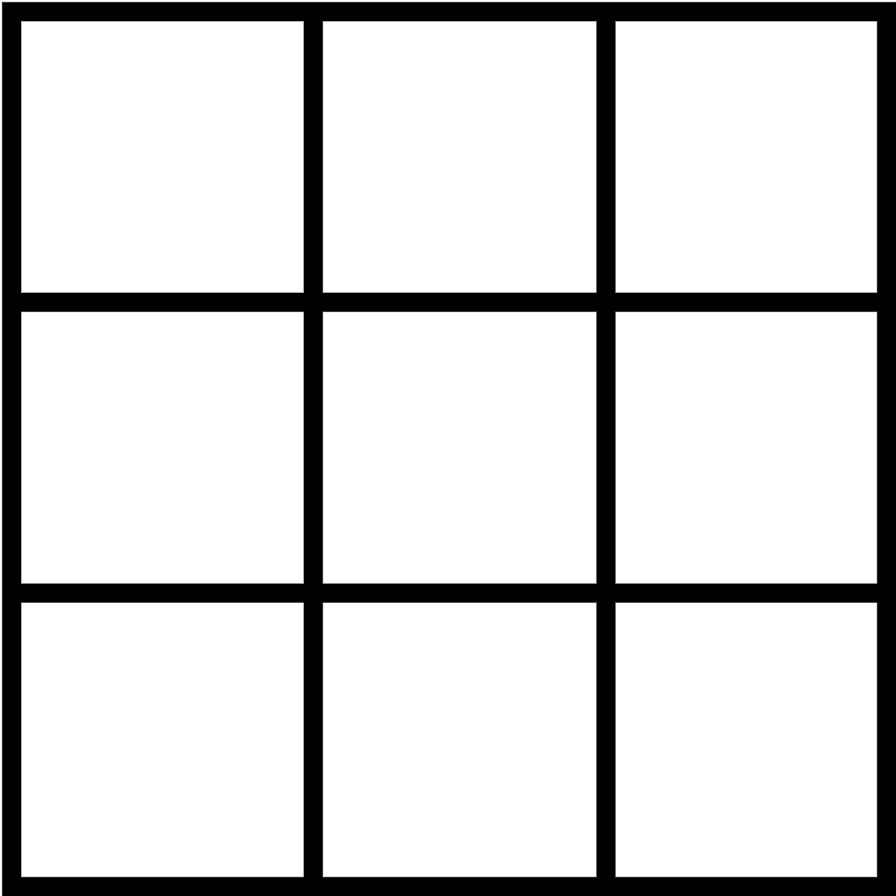
Write a Shadertoy shader that draws this pattern.

```glsl
// Black three by three grid of slightly uneven white cells in a thick frame.

const int   CELLS      = 3;                      // cells across and down
const float LINE_WIDTH = 0.0214;                 // share of the canvas side
const float SOFTNESS   = 1.4;                    // edge blur in pixels
const vec2  FIRST_LINE = vec2(0.0130, 0.0105);   // centre of left, bottom line
const vec2  LAST_LINE  = vec2(0.9895, 0.9870);   // centre of right, top line
const vec2  DRIFT      = vec2(0.0454, 0.0130);   // bow of the inner lines
const vec2  DRIFT_SKEW = vec2(0.0150, -0.0120);  // change of bow along the axis
const vec3  PAPER      = vec3(1.0);
const vec3  INK        = vec3(0.0);

// Centres of the i-th vertical (x) and horizontal (y) line.
vec2 lineCentre(int i) {
    float t = float(i) / float(CELLS);
    return mix(FIRST_LINE, LAST_LINE, t) + t * (1.0 - t) * (DRIFT + DRIFT_SKEW * t);
}

// Coverage per axis from a signed distance, one pixel being 'pixel' wide.
vec2 coverage(vec2 dist, vec2 pixel) {
    return clamp(0.5 - dist / (SOFTNESS * pixel), 0.0, 1.0);
}

void mainImage(out vec4 fragColor, in vec2 fragCoord) {
    vec2 uv = fragCoord / iResolution.xy;
    vec2 pixel = 1.0 / iResolution.xy;
    float halfWidth = 0.5 * LINE_WIDTH;

    // Distance to the nearest line on each axis
    vec2 lineDist = vec2(1.0);
    for (int i = 0; i <= CELLS; i++) {
        lineDist = min(lineDist, abs(uv - lineCentre(i)) - halfWidth);
    }

    // Trim the lines to the outer edge of the frame
    vec2 frameDist = max(FIRST_LINE - uv, uv - LAST_LINE) - halfWidth;

    vec2 lines = coverage(lineDist, pixel);
    vec2 inside = coverage(frameDist, pixel);
    float ink = min(max(lines.x, lines.y), min(inside.x, inside.y));

    fragColor = vec4(mix(PAPER, INK, ink), 1.0);
}
```
